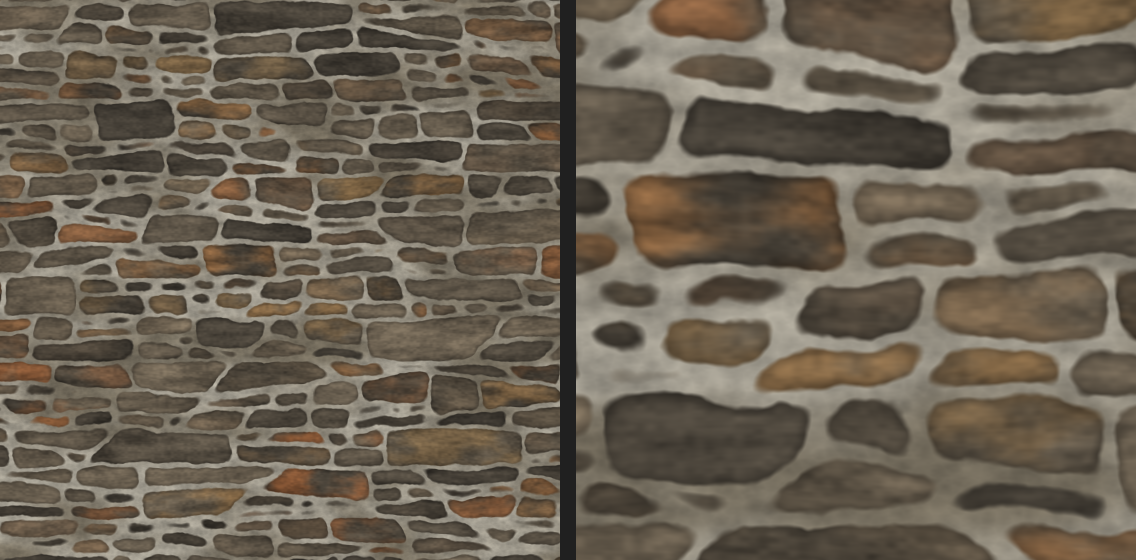
Left: the whole. Right: its middle third, enlarged.
Give the GLSL for this texture, as a Shadertoy shader.

```glsl
// Draws a rubble wall of flat, rust-tinted slate stones set in pale mortar.

const float COURSES = 12.0;
const vec3 SLATE_DARK = vec3(0.25, 0.23, 0.20);
const vec3 SLATE_PALE = vec3(0.43, 0.385, 0.32);
const vec3 RUST = vec3(0.49, 0.31, 0.19);
const vec3 OCHRE = vec3(0.46, 0.37, 0.25);
const vec3 MORTAR_DULL = vec3(0.45, 0.42, 0.36);
const vec3 MORTAR_PALE = vec3(0.64, 0.62, 0.57);

float hash(vec2 p) {
    vec3 q = fract(p.xyx * 0.1031);
    q += dot(q, q.yzx + 33.33);
    return fract((q.x + q.y) * q.z);
}

// Random value of a stone; each channel is independent.
float pick(float seed, float channel) {
    return hash(vec2(seed * 917.0, channel * 7.3 + 1.0));
}

float smoothNoise(vec2 p) {
    vec2 cell = floor(p), f = fract(p);
    f = f * f * (3.0 - 2.0 * f);
    vec2 e = vec2(1.0, 0.0);
    return mix(mix(hash(cell), hash(cell + e), f.x),
               mix(hash(cell + e.yx), hash(cell + e.xx), f.x), f.y);
}

float layeredNoise(vec2 p) {
    float sum = 0.0, weight = 0.5;
    for (int i = 0; i < 4; i++) {
        sum += weight * smoothNoise(p);
        p = p * 2.03 + 17.1;
        weight *= 0.5;
    }
    return sum / 0.9375;
}

// Distance to the nearest scattered point.
float cellular(vec2 p) {
    vec2 cell = floor(p);
    float nearest = 2.0;
    for (int y = -1; y <= 1; y++)
    for (int x = -1; x <= 1; x++) {
        vec2 c = cell + vec2(x, y);
        nearest = min(nearest, length(c + vec2(hash(c), hash(c + 57.0)) - p));
    }
    return nearest;
}

float smoothMin(float a, float b, float k) {
    float h = max(k - abs(a - b), 0.0) / k;
    return min(a, b) - h * h * k * 0.25;
}

// Height of the wavy bed joint under a course.
float bedJoint(float row, float x) {
    float jitter = 0.55 * (hash(vec2(row + 40.0, 3.0)) - 0.5);
    return (row + jitter) / COURSES + 0.004 * sin(x * 9.0 + row * 2.4)
         + 0.002 * sin(x * 23.0 + row * 5.1);
}

// Splits a course into stones; returns (distance to joint, stone seed).
vec2 stoneLayout(vec2 p, float rounding) {
    float row = floor(p.y * COURSES);
    if (p.y < bedJoint(row, p.x)) row -= 1.0;
    else if (p.y > bedJoint(row + 1.0, p.x)) row += 1.0;
    float bottom = bedJoint(row, p.x), top = bedJoint(row + 1.0, p.x);
    float d = smoothMin(p.y - bottom, top - p.y, rounding);
    vec2 lo = vec2(-0.15, bedJoint(row, 0.5));
    vec2 hi = vec2(1.15, bedJoint(row + 1.0, 0.5));
    float seed = hash(vec2(row + 71.0, 9.0));

    for (int level = 0; level < 9; level++) {
        vec2 size = hi - lo, mid = 0.5 * (lo + hi);
        float t = mix(0.32, 0.68, pick(seed, 1.0));
        float tilt = 2.0 * pick(seed, 2.0) - 1.0;
        float side;
        if (size.x > size.y * mix(3.2, 6.2, pick(seed, 3.0))) {
            float slope = 1.3 * tilt * tilt * tilt;
            float cut = mix(lo.x, hi.x, t);
            float s = (p.x - cut - slope * (p.y - mid.y)) / sqrt(1.0 + slope * slope);
            d = smoothMin(d, abs(s), rounding);
            side = step(0.0, s);
            if (side > 0.5) lo.x = cut; else hi.x = cut;
        } else if (size.y > mix(0.032, 0.08, pick(seed, 4.0))) {
            float cut = mix(lo.y, hi.y, t);
            float s = p.y - cut - 0.38 * tilt * size.y / size.x * (p.x - mid.x);
            d = smoothMin(d, abs(s), rounding);
            side = step(0.0, s);
            if (side > 0.5) lo.y = cut; else hi.y = cut;
        } else break;
        seed = pick(seed, 11.0 + side);
    }
    return vec2(d, seed);
}

vec3 stoneColor(vec2 p, float seed) {
    vec2 q = p + 13.0 * vec2(pick(seed, 5.0), pick(seed, 6.0));
    q.y += 0.16 * (pick(seed, 7.0) - 0.5) * q.x;
    float streaks = layeredNoise(q * vec2(16.0, 75.0)) - 0.5;
    float stain = layeredNoise(q * vec2(14.0, 28.0));
    float chips = cellular(q * vec2(45.0, 90.0)) - 0.45;
    float grain = smoothNoise(q * vec2(170.0, 260.0)) - 0.5;
    vec3 color = mix(SLATE_DARK, SLATE_PALE, pick(seed, 8.0));
    vec3 tint = mix(OCHRE, RUST, pick(seed, 9.0));
    float warmth = smoothstep(0.45, 1.0, pick(seed, 10.0));
    color = mix(color, tint, warmth * smoothstep(0.25, 0.7, stain));
    return color * (1.0 + 0.65 * streaks + 0.4 * (stain - 0.5) + 0.12 * chips + 0.16 * grain);
}

vec3 mortarColor(vec2 p) {
    float patches = layeredNoise(p * vec2(7.0, 13.0));
    float grit = cellular(p * 110.0) - 0.45;
    float smear = layeredNoise(p * vec2(40.0, 80.0)) - 0.5;
    vec3 color = mix(MORTAR_DULL, MORTAR_PALE, smoothstep(0.25, 0.75, patches));
    return color * (1.0 + 0.1 * grit + 0.4 * smear);
}

void mainImage(out vec4 fragColor, in vec2 fragCoord) {
    vec2 p = fragCoord / iResolution.y;

    // Roughly hewn outlines
    vec2 wobble = vec2(layeredNoise(p * 28.0), layeredNoise(p * 28.0 + 31.0)) - 0.5;
    vec2 stone = stoneLayout(p + wobble * vec2(0.018, 0.013), 0.016);

    // Joints of uneven width, with a dark rim around each stone
    float jointWidth = mix(0.0015, 0.0065, layeredNoise(p * vec2(11.0, 19.0) + 5.0));
    float inside = stone.x - jointWidth;
    float soft = max(0.0018, 1.0 / iResolution.y);
    float rim = mix(0.8, 1.0, smoothstep(0.0, 0.007, inside));
    vec3 color = mix(mortarColor(p), stoneColor(p, stone.y) * rim,
                     smoothstep(-soft, soft, inside));
    fragColor = vec4(color, 1.0);
}
```
